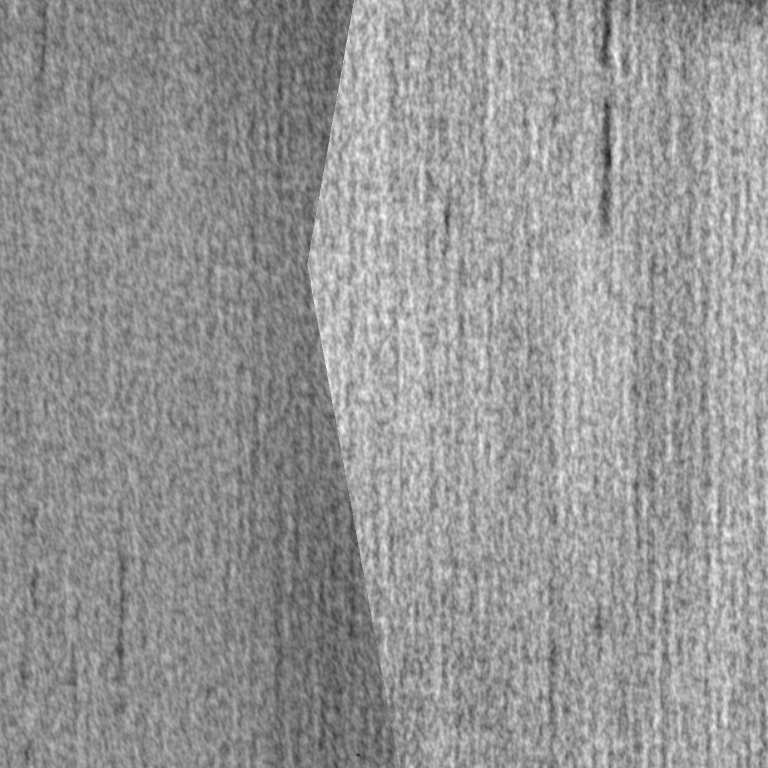
A Shadertoy shader for this texture:

```glsl
const float TAU = 6.2831853;

float hash(vec2 cell) {
    vec3 p = fract(vec3(cell.xyx) * 0.1031);
    p += dot(p, p.yzx + 33.33);
    return fract((p.x + p.y) * p.z);
}

vec2 gradientAt(vec2 cell) {
    float angle = TAU * hash(cell);
    return vec2(cos(angle), sin(angle));
}

float gradientNoise(vec2 p) {
    vec2 cell = floor(p);
    vec2 f = p - cell;
    vec2 w = f * f * f * (f * (f * 6.0 - 15.0) + 10.0);
    float a = dot(gradientAt(cell), f);
    float b = dot(gradientAt(cell + vec2(1, 0)), f - vec2(1, 0));
    float c = dot(gradientAt(cell + vec2(0, 1)), f - vec2(0, 1));
    float d = dot(gradientAt(cell + vec2(1, 1)), f - vec2(1, 1));
    return mix(mix(a, b, w.x), mix(c, d, w.x), w.y);
}

float glow(vec2 uv, vec2 center, vec2 size) {
    vec2 d = (uv - center) / size;
    return exp(-dot(d, d));
}

// Horizontal place of the bent seam at height y
float seamX(float y) {
    float rise = y - 0.655;
    return 0.400 + (rise > 0.0 ? 0.177 : -0.183) * rise;
}

// Broken vertical mark between two heights
float streak(vec2 uv, float x, vec2 span, float width) {
    float wander = 0.008 * gradientNoise(vec2(x * 91.0, uv.y * 19.0));
    float d = (uv.x - x - wander) / width;
    float ends = smoothstep(span.x - 0.02, span.x + 0.02, uv.y)
               * (1.0 - smoothstep(span.y - 0.02, span.y + 0.02, uv.y));
    float patches = gradientNoise(vec2(x * 57.0 + 3.3, uv.y * 13.0))
                  + 0.7 * gradientNoise(vec2(uv.x * 60.0, uv.y * 37.0 + 9.0));
    return exp(-d * d) * ends * smoothstep(-0.35, 0.25, patches);
}

float ribs(vec2 uv, float count) {
    float wobble = 0.45 * gradientNoise(uv * vec2(19.0, 3.0));
    float strength = 0.85 + 1.1 * gradientNoise(uv * vec2(31.0, 11.0) + 7.0);
    return cos(TAU * (count * uv.x + wobble)) * strength;
}

float fibres(vec2 uv) {
    return 0.6 * gradientNoise(uv * vec2(70.0, 2.5) + 11.3)
         + 0.7 * gradientNoise(uv * vec2(95.0, 26.0) + 29.7);
}

float grain(vec2 uv, float slant) {
    vec2 p = vec2(uv.x + slant * uv.y, uv.y + 0.13 * uv.x);
    return 0.9 * gradientNoise(p * vec2(155.0, 82.0) + 5.4)
         + 0.55 * gradientNoise(p * vec2(237.0, 171.0) + 41.6)
         + 0.4 * gradientNoise(p * vec2(85.0, 53.0) + 67.2);
}

float leftTone(vec2 uv) {
    float tone = 0.550 - 0.035 * smoothstep(0.7, 1.0, uv.y);
    float nearSeam = smoothstep(0.23, 0.42, uv.x);
    tone -= nearSeam * (0.06 + 0.03 * smoothstep(0.6, 0.2, uv.y));
    tone -= 0.04 * glow(uv, vec2(0.43, 1.0), vec2(0.12, 0.25));
    tone -= 0.04 * glow(uv, vec2(0.44, 0.28), vec2(0.05, 0.25));
    tone += 0.02 * glow(uv, vec2(0.2, 0.6), vec2(0.15, 0.3));
    tone -= 0.09 * streak(uv, 0.123, vec2(0.74, 1.02), 0.004);
    tone -= 0.13 * streak(uv, 0.060, vec2(0.87, 1.02), 0.004);
    tone -= 0.22 * streak(uv, 0.045, vec2(0.20, 0.34), 0.005);
    tone -= 0.20 * streak(uv, 0.035, vec2(-0.05, 0.17), 0.005);
    tone -= 0.14 * streak(uv, 0.097, vec2(0.07, 0.24), 0.004);
    tone -= 0.14 * streak(uv, 0.157, vec2(0.07, 0.29), 0.005);
    tone -= 0.035 * glow(uv, vec2(0.361, 0.3), vec2(0.005, 0.5));
    return tone;
}

float rightTone(vec2 uv) {
    float tone = 0.628 + 0.012 * smoothstep(0.2, 0.6, uv.y);
    tone += 0.055 * glow(uv, vec2(0.49, 0.57), vec2(0.09, 0.28));
    tone += 0.04 * glow(uv, vec2(0.47, 0.88), vec2(0.04, 0.3));
    tone += 0.06 * glow(uv, vec2(0.78, 0.63), vec2(0.07, 0.25));
    tone += 0.05 * glow(uv, vec2(0.96, 0.2), vec2(0.05, 0.2));
    tone += 0.05 * glow(uv, vec2(0.98, 0.67), vec2(0.06, 0.2));
    tone -= 0.05 * glow(uv, vec2(0.86, 0.65), vec2(0.045, 0.45));
    tone -= 0.27 * glow(uv, vec2(0.98, 1.02), vec2(0.15, 0.055));
    tone -= 0.04 * glow(uv, vec2(0.60, 0.08), vec2(0.18, 0.16));
    // Long faint lines
    tone -= 0.07 * glow(uv, vec2(0.717, 0.38), vec2(0.004, 0.3));
    tone -= 0.08 * glow(uv, vec2(0.830, 0.35), vec2(0.004, 0.4));
    tone -= 0.07 * glow(uv, vec2(0.895, 0.5), vec2(0.005, 0.4));
    // Broken dark marks and the pale thread beside them
    tone -= 0.34 * streak(uv, 0.789, vec2(0.68, 1.02), 0.006);
    tone += 0.18 * streak(uv, 0.802, vec2(0.74, 0.99), 0.005);
    tone -= 0.20 * streak(uv, 0.587, vec2(0.66, 0.79), 0.005);
    tone -= 0.18 * streak(uv, 0.780, vec2(0.08, 0.27), 0.005);
    tone -= 0.17 * streak(uv, 0.578, vec2(0.10, 0.24), 0.005);
    return tone;
}

void mainImage(out vec4 fragColor, in vec2 fragCoord) {
    vec2 uv = fragCoord / iResolution.xy;
    float pixel = 1.0 / iResolution.x;
    float offset = uv.x - seamX(uv.y);
    float side = smoothstep(-0.6 * pixel, 0.6 * pixel, offset);

    // Shaded panels on each side of the seam
    float tone = mix(leftTone(uv), rightTone(uv), side);
    float rim = side * exp(-abs(offset) / 0.003) * smoothstep(0.35, 0.65, uv.y);
    tone += 0.10 * rim;

    // Woven surface
    float leftRibs = 0.010 + 0.026 * smoothstep(0.22, 0.36, uv.x);
    float rightRibs = 0.042 + 0.014 * smoothstep(0.55, 0.85, uv.x);
    tone += mix(leftRibs, rightRibs, side) * ribs(uv, 56.0);
    tone += mix(0.12, 0.19, side) * fibres(uv);
    tone += mix(0.19, 0.25, side) * grain(uv, mix(0.15, 0.0, side));
    tone -= 0.3 * glow(uv, vec2(0.466, 0.017), vec2(0.003, 0.002));

    fragColor = vec4(vec3(clamp(tone, 0.0, 1.0)), 1.0);
}
```
